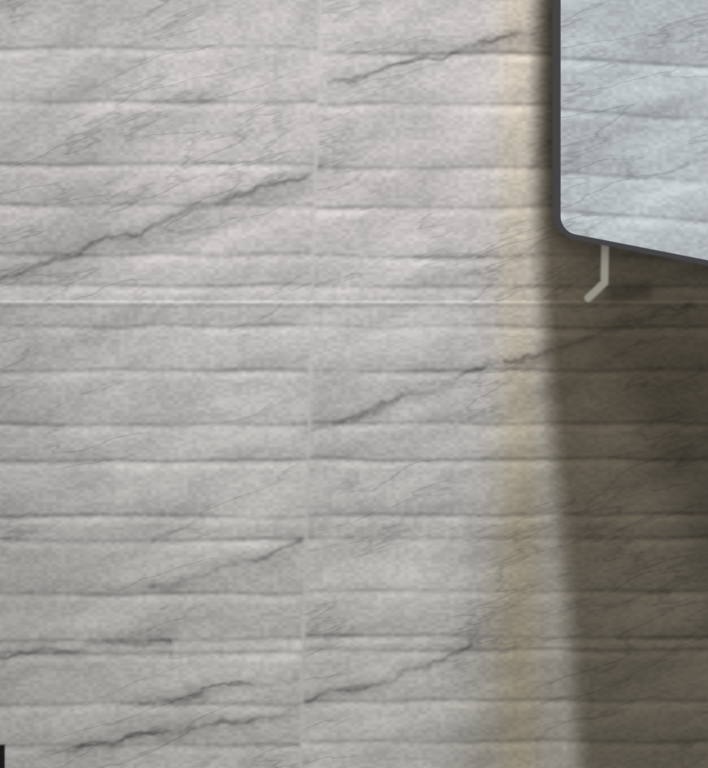
Give the GLSL for this texture, as a Shadertoy shader.

```glsl
// Split-face stone wall tiles: uneven horizontal ledges, a grout joint, diagonal veins.
// Ledges and veins are summed in loops over noise-based stone; a hanging mirror with
// rounded corner and hook covers the upper right and casts a two-stage soft shadow.

#define LEDGE_DEPTH 0.17
#define LEDGE_WIDTH 0.0032
#define VEIN_DEPTH 0.20
#define MOTTLE 0.24
#define GRAIN 0.10
#define SEAM_Y 0.393
#define MIRROR_X 0.727
#define MIRROR_SLOPE 0.195
#define MIRROR_RADIUS 0.022

const int LEDGES = 17;
const float ledgeY[LEDGES] = float[LEDGES](0.062, 0.131, 0.213, 0.266, 0.331, 0.371,
    0.424, 0.482, 0.551, 0.599, 0.672, 0.702, 0.772, 0.832, 0.850, 0.916, 0.970);

// Vein start and end, measured from the upper left in canvas heights
const int VEINS = 9;
const vec4 veins[VEINS] = vec4[VEINS](
    vec4(0.00, 0.365, 0.41, 0.222), vec4(0.41, 0.565, 0.66, 0.470),
    vec4(0.66, 0.470, 0.90, 0.400), vec4(0.43, 0.110, 0.69, 0.045),
    vec4(0.40, 0.915, 0.62, 0.845), vec4(0.06, 0.980, 0.39, 0.925),
    vec4(0.00, 0.852, 0.22, 0.835), vec4(0.18, 0.915, 0.39, 0.880),
    vec4(0.20, 0.770, 0.39, 0.710));

float hash(vec2 p) {
    p = fract(p * vec2(0.1031, 0.1137));
    p += dot(p, p.yx + 33.33);
    return fract((p.x + p.y) * p.x * 7.31);
}

float noise(vec2 p) {
    vec2 i = floor(p), f = fract(p);
    f = f * f * (3.0 - 2.0 * f);
    return mix(mix(hash(i), hash(i + vec2(1, 0)), f.x),
               mix(hash(i + vec2(0, 1)), hash(i + vec2(1, 1)), f.x), f.y);
}

float fbm(vec2 p) {
    float sum = 0.0, amp = 0.5;
    for (int i = 0; i < 5; i++) {
        sum += amp * noise(p);
        p = mat2(1.6, 1.1, -1.1, 1.6) * p + 17.3;
        amp *= 0.55;
    }
    return sum;
}

float bump(float d, float width) { return exp(-d * d / (width * width)); }

float segment(vec2 p, vec2 a, vec2 b) {
    vec2 v = b - a;
    return length(p - a - v * clamp(dot(p - a, v) / dot(v, v), 0.0, 1.0));
}

// Relief of the ledges: dark undercut followed by a bright lip
float ledgeRelief(vec2 q) {
    float relief = 0.0;
    for (int i = 0; i < LEDGES; i++) {
        float k = float(i) * 7.7 + 20.0;
        float d = q.y - ledgeY[i] - 0.005 * (noise(vec2(q.x * 14.0 + 9.0, k)) - 0.5);
        float depth = mix(0.25, 1.1, noise(vec2(q.x * 9.0 + 40.0, k + 3.0)));
        relief += depth * (0.55 * bump(d - 0.008, 0.0055) - bump(d, LEDGE_WIDTH)
                           - 0.3 * bump(d + 0.009, 0.009));
    }
    return relief;
}

float veinShade(vec2 q) {
    vec2 w = q + 0.028 * (vec2(fbm(q * 17.0 + 5.0), fbm(q * 21.0 + 60.0)) - 0.5);
    float shade = 0.0;
    for (int i = 0; i < VEINS; i++) {
        float d = segment(w, veins[i].xy, veins[i].zw);
        float fade = smoothstep(0.2, 0.7, noise(q * 26.0 + float(i) * 11.0));
        shade = max(shade, (0.3 + 0.7 * fade) * bump(d, 0.0035) + 0.35 * bump(d, 0.013));
    }
    return shade;
}

// Stone reflectance around 1, different for each tile
float stone(vec2 q) {
    float jointX = 0.417 - 0.026 * q.y;
    float right = smoothstep(-0.001, 0.001, q.x - jointX);
    vec2 tile = vec2(step(jointX, q.x), step(SEAM_Y, q.y));
    vec2 s = vec2(q.x, q.y + 0.32 * q.x) + tile * vec2(3.7, 5.3) + 2.0;
    float tone = 1.0 + MOTTLE * (fbm(s * vec2(9.0, 27.0)) - 0.52);
    float streak = abs(fbm(s * vec2(7.0, 30.0) + 31.0) - 0.5);
    tone -= 0.09 * bump(streak, 0.025) * smoothstep(0.35, 0.7, noise(s * 9.0));
    tone += GRAIN * (noise(q * vec2(170.0, 250.0) + 8.0) - 0.5);
    tone -= VEIN_DEPTH * veinShade(q);
    vec2 shifted = q - vec2(0.0, right * mix(0.006, -0.006, q.y));
    tone += LEDGE_DEPTH * ledgeRelief(shifted);
    // Grout joint and the long tile seam
    float joint = bump(q.x - jointX, 0.0035);
    tone = mix(tone, 0.99 + 0.06 * noise(q * 60.0), 0.65 * joint);
    float seam = q.y - SEAM_Y;
    return tone + 0.13 * bump(seam, 0.0022) - 0.09 * bump(seam - 0.005, 0.003);
}

void mainImage(out vec4 fragColor, in vec2 fragCoord) {
    float px = 1.0 / iResolution.y;
    vec2 q = vec2(fragCoord.x, iResolution.y - fragCoord.y) * px;

    // Lit wall, dimmer towards the bottom and the left
    vec3 color = mix(vec3(0.765, 0.752, 0.75), vec3(0.665, 0.66, 0.645), smoothstep(0.0, 1.0, q.y));
    color *= 1.0 - 0.07 * (1.0 - smoothstep(0.0, 0.3, q.x));
    color *= stone(q);

    // Soft outer penumbra, then the deep warm shadow
    float outerX = 0.69 - 0.17 * max(q.y - 0.34, 0.0);
    float outer = smoothstep(-0.04, 0.07, q.x - outerX) * smoothstep(0.3, 0.55, q.y);
    color *= mix(vec3(1.0), vec3(0.83, 0.82, 0.79), outer);
    color *= mix(vec3(1.0), vec3(1.02, 0.99, 0.92), bump(q.x - 0.675, 0.03));
    float edgeX = 0.695 + 0.082 * max(q.y - 0.33, 0.0);
    float shadow = smoothstep(-0.014, 0.026, q.x - edgeX);
    vec3 shade = mix(vec3(0.52, 0.49, 0.42), vec3(0.66, 0.635, 0.585), smoothstep(0.3, 0.8, q.y));
    float core = smoothstep(-0.03, 0.07, q.x - 0.76 - 0.4 * (q.y - 0.42));
    shade *= 1.0 - 0.2 * core;
    color *= mix(vec3(1.0), shade, shadow);

    // Hook with its own shadow
    color *= 1.0 - 0.25 * bump(segment(q, vec2(0.80, 0.384), vec2(0.84, 0.378)), 0.011);
    float hook = min(segment(q, vec2(0.788, 0.315), vec2(0.787, 0.368)),
                     segment(q, vec2(0.787, 0.368), vec2(0.766, 0.388))) - 0.0045;
    color = mix(color, vec3(0.59, 0.58, 0.54), 1.0 - smoothstep(-0.002, 0.002 + px, hook));

    // Mirror: two half planes joined by a rounded corner
    vec2 sides = vec2(MIRROR_X - q.x, (q.y - 0.304 - MIRROR_SLOPE * (q.x - MIRROR_X))
                      / length(vec2(1.0, MIRROR_SLOPE))) + MIRROR_RADIUS;
    float mirror = min(max(sides.x, sides.y), 0.0) + length(max(sides, 0.0)) - MIRROR_RADIUS;
    float rim = mix(0.003, 0.007, smoothstep(0.32, 0.27, q.y));
    color *= 1.0 - 0.25 * bump(max(mirror, 0.0), 0.02);
    color = mix(color, vec3(0.27, 0.27, 0.28), 1.0 - smoothstep(-px, 0.002 + px, mirror - rim));
    vec2 reflected = vec2(q.x, q.y - 0.006 - 0.07 * (q.x - MIRROR_X));
    vec3 glass = vec3(0.715, 0.74, 0.75) * stone(reflected);
    color = mix(color, glass, 1.0 - smoothstep(-px, px, mirror + 0.003));

    // Dark object at the lower left corner
    vec2 corner = q - vec2(0.006, 0.97);
    float object = max(corner.x, -corner.y);
    color = mix(color, vec3(0.10), 1.0 - smoothstep(-0.002, 0.002, object));
    fragColor = vec4(clamp(color, 0.0, 1.0), 1.0);
}
```
